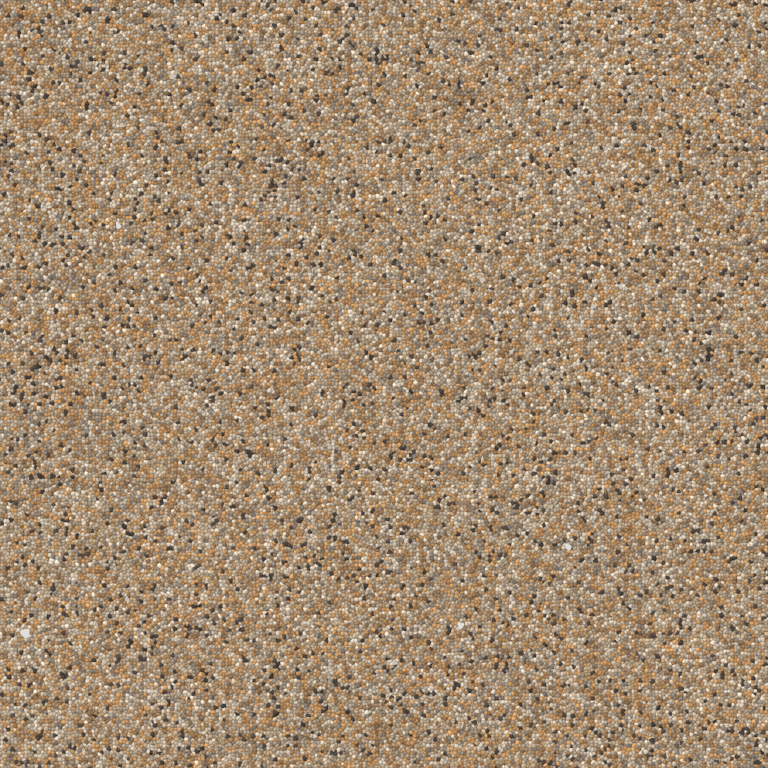
Reproduce this texture procedurally as a three.js fragment shader.

```glsl
varying vec2 vUv;

vec3 hash3(vec2 cell) {
  vec3 p = fract(cell.xyx * vec3(0.1031, 0.1030, 0.0973));
  p += dot(p, p.yxz + 33.33);
  return fract((p.xxy + p.yzz) * p.zyx);
}

// Mineral colour chosen by a random value
vec3 mineral(float pick) {
  vec3 color = vec3(0.81, 0.75, 0.67);
  color = mix(color, vec3(0.70, 0.62, 0.52), step(0.20, pick));
  color = mix(color, vec3(0.75, 0.57, 0.38), step(0.52, pick));
  color = mix(color, vec3(0.60, 0.47, 0.34), step(0.74, pick));
  color = mix(color, vec3(0.56, 0.51, 0.46), step(0.87, pick));
  return mix(color, vec3(0.29, 0.26, 0.24), step(0.955, pick));
}

// Cellular grains of uneven size, lit from the upper left
vec3 grains(vec2 uv) {
  vec2 p = uv * 225.0;
  vec2 base = floor(p);
  vec2 nearestCell = base;
  vec2 nearestOffset = vec2(0.0);
  float first = 9.0;
  float second = 9.0;
  for (int y = -1; y <= 1; y++) {
    for (int x = -1; x <= 1; x++) {
      vec2 cell = base + vec2(float(x), float(y));
      vec3 rnd = hash3(cell + 7.0);
      vec2 offset = p - cell - 0.05 - 0.9 * rnd.xy;
      float dist = length(offset) - 0.25 * rnd.z;
      if (dist < first) {
        second = first;
        first = dist;
        nearestCell = cell;
        nearestOffset = offset;
      } else {
        second = min(second, dist);
      }
    }
  }
  vec3 rnd = hash3(nearestCell + 419.0);
  float gap = mix(0.68, 1.0, smoothstep(0.0, 0.35, second - first));
  float light = 1.0 + 0.28 * dot(nearestOffset, vec2(-0.6, 0.8));
  return mineral(rnd.x) * gap * light * (0.94 + 0.22 * rnd.y);
}

// Sparse angular chips, returned as coverage
float chips(vec2 uv, float count, float chance, float radius, float seed) {
  vec2 cell = floor(uv * count);
  vec3 rnd = hash3(cell + seed);
  vec3 form = hash3(cell + seed + 61.0);
  vec2 p = (fract(uv * count) - 0.25 - 0.5 * rnd.xy) / (count * radius);
  float turn = 6.2832 * form.x;
  p = mat2(cos(turn), sin(turn), -sin(turn), cos(turn)) * p;
  p.x *= 1.0 + 0.8 * form.y;
  float edge = length(p) * (1.0 + 0.15 * sin(3.0 * atan(p.y, p.x + 0.0001) + turn));
  float size = 0.7 + 0.4 * form.z;
  return step(rnd.z, chance) * (1.0 - smoothstep(size - 0.2, size + 0.2, edge));
}

void main() {
  // Four close samples smooth the grain edges
  vec3 sand = vec3(0.0);
  for (int i = 0; i < 4; i++) {
    vec2 corner = vec2(mod(float(i), 2.0), floor(float(i) * 0.5)) - 0.5;
    sand += 0.25 * grains(vUv + corner * 0.001);
  }

  // Soft hollows and faint broad patches
  vec2 bend = vUv + 0.012 * sin(vUv.yx * vec2(71.0, 83.0) + 2.0 * sin(vUv * 37.0));
  float hollows = sin(bend.x * 211.0 + bend.y * 97.0) * sin(bend.y * 233.0 - bend.x * 61.0);
  float patches = sin(vUv.x * 9.0 + 2.0 * sin(vUv.y * 7.0)) * sin(vUv.y * 11.0 + vUv.x * 4.0);
  sand *= 1.0 + 0.05 * hollows + 0.015 * patches;

  // Dark specks, pale chips and a few white shells
  sand = mix(sand, vec3(0.25, 0.23, 0.22), 0.85 * chips(vUv, 38.0, 0.06, 0.0036, 13.0));
  sand = mix(sand, vec3(0.82, 0.79, 0.75), 0.9 * chips(vUv, 34.0, 0.035, 0.0033, 151.0));
  sand = mix(sand, vec3(0.88, 0.87, 0.85), chips(vUv, 9.0, 0.09, 0.0062, 277.0));
  gl_FragColor = vec4(sand, 1.0);
}
```
